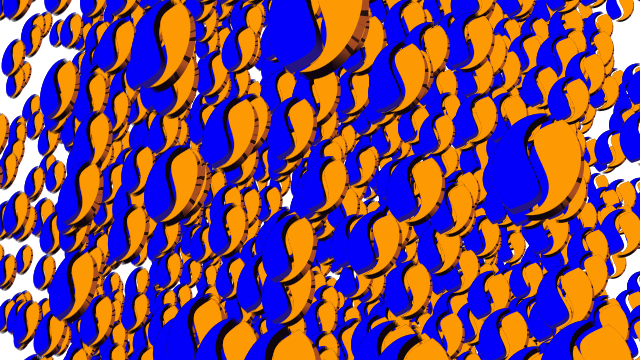
A Shadertoy shader for this pattern:

```glsl
// A crowd of thick, tilted discs, each split by an S-curve into a blue and an
// orange comma. Jittered grids of shrinking discs are composited front to back;
// side walls come from sweeping each comma along a depth direction.

#define LAYERS 17
#define R_MAX 0.18       // largest disc radius, in canvas heights
#define R_MIN 0.042      // smallest disc radius
#define CELL 1.5         // grid cell size, in radii
#define JITTER 0.7       // spread of a disc inside its cell
#define TILT 0.38        // clockwise lean of the discs
#define BEND 0.40        // swing of the S-curve
#define GAP 0.11         // half width of the slot between the commas
#define SWEEP 7          // steps used to build the side walls
#define DENSITY_BIG 0.06
#define DENSITY_SMALL 0.8
#define BORDER_DENSITY 0.2

const vec3 ORANGE = vec3(0.99, 0.60, 0.01);
const vec3 BLUE   = vec3(0.01, 0.00, 0.98);
const vec3 INK    = vec3(0.06, 0.02, 0.06);
const vec3 BROWN  = vec3(0.66, 0.30, 0.13);
const vec3 INDIGO = vec3(0.15, 0.09, 0.56);
const vec3 PAPER  = vec3(1.0);

float hash(vec2 p) {
    return fract(sin(dot(p, vec2(127.1, 311.7))) * 43758.5453);
}

// Distances to the two commas of a unit disc: x = orange, y = blue.
vec2 commas(vec2 p) {
    float slope = BEND * 3.1416 * cos(3.1416 * p.y);
    float s = (p.x + BEND * sin(3.1416 * p.y)) / sqrt(1.0 + slope * slope);
    return max(vec2(length(p) - 1.0), GAP + vec2(-s, s));
}

// Put a colour behind what is already there; acc.a is the light still passing.
void paintBehind(inout vec4 acc, vec3 color, float alpha) {
    acc.rgb += acc.a * alpha * color;
    acc.a *= 1.0 - alpha;
}

// One disc in local coordinates; scale turns local distance into pixels.
void drawDisc(inout vec4 acc, vec2 p, vec2 depth, float scale, float seed) {
    vec2 face = commas(p);
    vec2 wall = face;
    for (int k = 1; k <= SWEEP; k++)
        wall = min(wall, commas(p - depth * float(k) / float(SWEEP)));
    vec2 faceCover = clamp(0.5 - face * scale, 0.0, 1.0);
    vec2 wallCover = clamp(0.5 - wall * scale, 0.0, 1.0);

    // Walls darken downwards and carry a few irregular streaks.
    float angle = atan(p.y, p.x);
    float streak = smoothstep(0.3, 0.6, sin(angle * 23.0 + seed * 40.0) * sin(angle * 9.0 + seed * 9.0));
    float lit = smoothstep(-0.8, -0.2, p.y) * (1.0 - 0.85 * streak);
    vec3 orangeWall = mix(INK, BROWN, lit);
    vec3 blueWall = mix(INK, INDIGO, smoothstep(-0.25, -0.6, p.y) * 0.9);

    paintBehind(acc, ORANGE, faceCover.x);
    paintBehind(acc, BLUE, faceCover.y);
    paintBehind(acc, orangeWall, wallCover.x);
    paintBehind(acc, blueWall, wallCover.y);
}

void mainImage(out vec4 fragColor, in vec2 fragCoord) {
    vec2 uv = fragCoord / iResolution.y;
    float width = iResolution.x / iResolution.y;
    vec4 acc = vec4(0.0, 0.0, 0.0, 1.0);

    for (int i = 0; i < LAYERS; i++) {
        float level = float(i) / float(LAYERS - 1);
        float radius = R_MAX * pow(R_MIN / R_MAX, level);
        float cell = radius * CELL;
        vec2 shift = vec2(7.31, 3.77) * float(i + 1);
        vec2 home = floor(uv / cell + shift);

        for (int n = 0; n < 9; n++) {
            if (acc.a < 0.004) break;
            vec2 id = home + vec2(n % 3 - 1, n / 3 - 1);
            vec2 key = id + 19.7 * float(i);
            vec2 rnd = vec2(hash(key), hash(key + 41.3));
            vec2 center = (id + 0.5 + JITTER * (rnd - 0.5) - shift) * cell;

            // Fewer discs towards the left and right borders.
            float across = clamp(center.x / width, 0.0, 1.0);
            float border = smoothstep(0.0, 0.15, min(across, 1.0 - across));
            float density = mix(DENSITY_BIG, DENSITY_SMALL, level * level);
            density *= mix(BORDER_DENSITY, 1.0, border);
            if (hash(key + 83.9) > density) continue;

            // Discs turn from narrow and thick (left) to round and thin (right).
            float seed = hash(key + 127.5);
            float r = radius * mix(0.8, 1.0, seed);
            float aspect = mix(0.48, 0.90, across);
            vec2 depth = mix(vec2(0.32, -0.06), vec2(0.08, -0.08), across);
            float a = TILT + 0.16 * (rnd.x - 0.5);
            vec2 p = mat2(cos(a), sin(a), -sin(a), cos(a)) * (uv - center) / r;
            p.x /= aspect;
            if (length(p) > 1.4) continue;
            drawDisc(acc, p, depth, r * aspect * iResolution.y, seed);
        }
    }
    fragColor = vec4(acc.rgb + acc.a * PAPER, 1.0);
}
```
